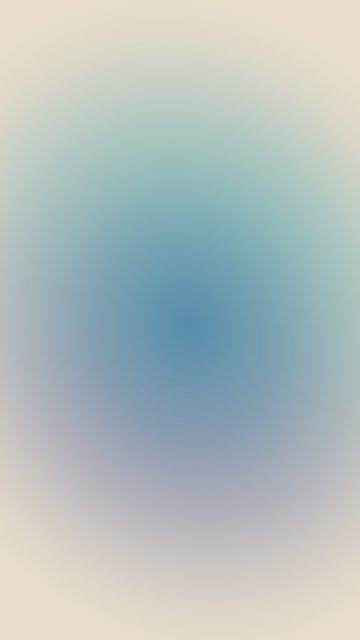
A WebGL 1 fragment shader for this background:

```glsl
precision highp float;
// A soft tilted oval glow, blue at the core, fading through teal and lavender to cream.

uniform vec2 u_resolution;

void main() {
  // Position from the glow centre, in canvas heights
  vec2 p = (gl_FragCoord.xy - 0.5 * u_resolution) / u_resolution.y - vec2(0.014, -0.008);

  // Distance in a tilted ellipse: 0 at the core, 1 at the rim
  vec2 longAxis = normalize(vec2(-0.4, 0.917));
  vec2 shortAxis = vec2(longAxis.y, -longAxis.x);
  float d = length(vec2(dot(p, shortAxis) / 0.45, dot(p, longAxis) / 0.52));

  // Halo tint: lavender at the lower left, teal at the upper right
  float upper = smoothstep(-0.25, 0.25, dot(p, vec2(0.35, 0.94)));
  vec3 halo = mix(vec3(0.59, 0.62, 0.695), vec3(0.55, 0.725, 0.725), upper);

  // Core to halo, then halo to the cream ground
  vec3 core = vec3(0.315, 0.54, 0.67);
  vec3 cream = vec3(0.906, 0.863, 0.8);
  vec3 color = mix(core, halo, smoothstep(-0.15, 0.55, d));
  color = mix(color, cream, smoothstep(0.3, 1.04, d));

  gl_FragColor = vec4(color, 1.0);
}
```
